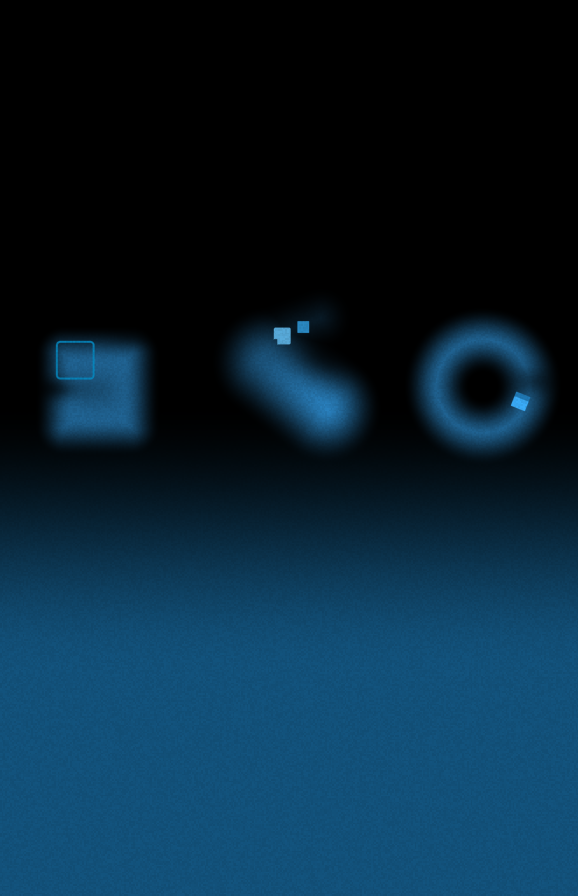
This background is drawn by a Shadertoy shader. Its source:

```glsl
// Three blurred blue glyph-like glows float over a black-to-blue gradient,
// with small crisp rounded squares on top and fine film grain.
// Everything is built from distance functions in units of canvas height.

float hash(vec2 p) {
    vec3 q = fract(vec3(p.xyx) * 0.1031);
    q += dot(q, q.yzx + 33.33);
    return fract((q.x + q.y) * q.z);
}

float roundBox(vec2 p, vec2 halfSize, float radius) {
    vec2 q = abs(p) - halfSize + radius;
    return length(max(q, 0.0)) + min(max(q.x, q.y), 0.0) - radius;
}

// x: distance to the segment, y: position along it
vec2 segment(vec2 p, vec2 a, vec2 b) {
    float t = clamp(dot(p - a, b - a) / dot(b - a, b - a), 0.0, 1.0);
    return vec2(length(p - mix(a, b, t)), t);
}

// Coverage of a shape whose edge is spread over +-width
float soft(float d, float width) {
    return 1.0 - smoothstep(-width, width, d);
}

float spot(vec2 p, vec2 radius) {
    p /= radius;
    return exp(-dot(p, p));
}

// Block with a bitten left side and a lower right shoulder
float blockGlow(vec2 p) {
    p -= vec2(0.109, 0.564);
    float glow = soft(roundBox(p, vec2(0.049, 0.052), 0.012), 0.021);
    glow *= 1.0 - 0.65 * spot(p - vec2(-0.052, 0.002), vec2(0.03, 0.013));
    glow *= 1.0 - 0.4 * spot(p - vec2(0.045, 0.062), vec2(0.03, 0.014));
    return 0.76 * glow * (1.0 - 0.2 * spot(p, vec2(0.025, 0.02)));
}

// Slanted comma, brightest at its lower end, with a faint upper wisp
float commaGlow(vec2 p) {
    vec2 body = segment(p, vec2(0.298, 0.596), vec2(0.364, 0.545));
    float glow = soft(body.x - 0.031, 0.032) * mix(0.66, 0.98, body.y);
    glow *= 1.0 - 0.6 * spot(p - vec2(0.364, 0.605), vec2(0.032, 0.025));
    float wisp = segment(p, vec2(0.305, 0.625), vec2(0.358, 0.645)).x;
    return max(glow, 0.28 * soft(wisp - 0.008, 0.028));
}

// Ring with a weak gap on the right
float ringGlow(vec2 p) {
    p -= vec2(0.539, 0.569);
    float glow = soft(abs(length(p) - 0.052) - 0.015, 0.022);
    return 0.8 * glow * (1.0 - 0.5 * spot(p - vec2(0.06, 0.005), vec2(0.03, 0.016)));
}

void mainImage(out vec4 fragColor, in vec2 fragCoord) {
    vec2 p = fragCoord / iResolution.y;
    float aa = 0.75 / iResolution.y;

    // Background gradient
    vec3 color = vec3(0.07, 0.315, 0.475) * (1.0 - smoothstep(0.251, 0.551, p.y));

    // Blurred glows
    float glow = max(blockGlow(p), max(commaGlow(p), ringGlow(p)));
    color = mix(color, vec3(0.16, 0.50, 0.74), glow);

    // Outlined square
    float frame = abs(roundBox(p - vec2(0.084, 0.598), vec2(0.0205), 0.004)) - 0.0011;
    color = mix(color, vec3(0.02, 0.51, 0.72), 0.9 * soft(frame, aa));

    // Pale square with a clipped corner, and its small neighbor
    float pale = roundBox(p - vec2(0.315, 0.625), vec2(0.0094), 0.002);
    pale = max(pale, -roundBox(p - vec2(0.305, 0.616), vec2(0.0045, 0.0055), 0.001));
    color = mix(color, vec3(0.33, 0.64, 0.82), soft(pale, aa));
    float small = roundBox(p - vec2(0.3385, 0.635), vec2(0.0066), 0.001);
    color = mix(color, vec3(0.16, 0.52, 0.74), soft(small, aa));

    // Tilted square with a darker top band
    vec2 q = mat2(0.93, 0.37, -0.37, 0.93) * (p - vec2(0.581, 0.552));
    vec3 tileColor = mix(vec3(0.22, 0.65, 0.94), vec3(0.12, 0.46, 0.69),
                         smoothstep(-aa, aa, q.y - 0.003));
    color = mix(color, tileColor, soft(roundBox(q, vec2(0.0085), 0.001), aa));

    // Film grain, stronger where there is light
    float grain = hash(floor(p * 512.0)) - 0.5;
    color += grain * 0.09 * color;

    fragColor = vec4(clamp(color, 0.0, 1.0), 1.0);
}
```
